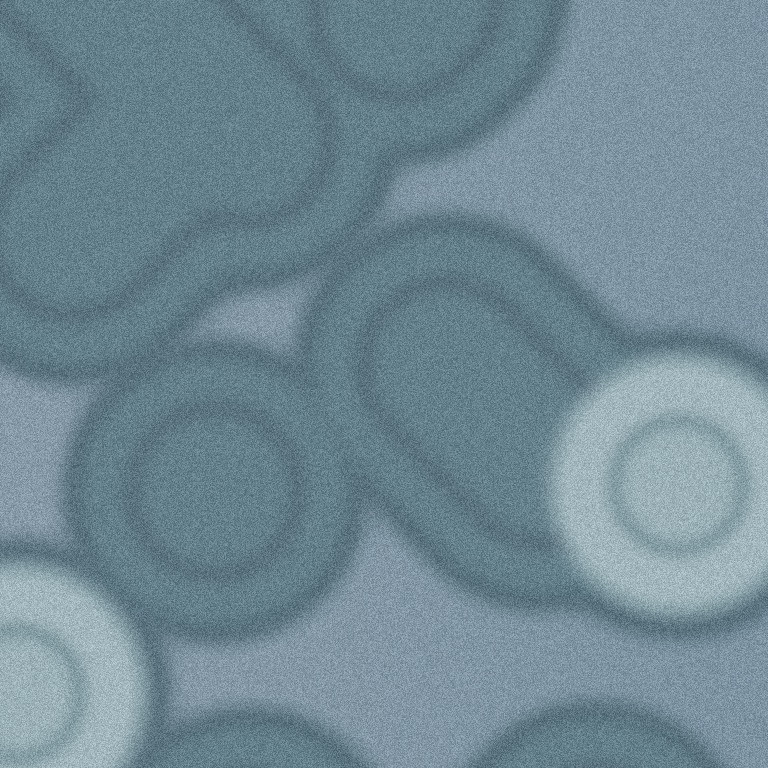
A Shadertoy shader for this background:

```glsl
// Soft teal blobs with dark contour lines on a grey-blue ground, topped by pale discs.
// Capsules on a staggered, jittered grid merge into one distance field, whose level
// sets give the outlines and inner rings; a fine grain covers everything.

float hash(vec2 p) {
    vec3 q = fract(p.xyx * vec3(0.1031, 0.1030, 0.0973));
    q += dot(q, q.yzx + 33.33);
    return fract((q.x + q.y) * q.z);
}

// Evenly spread pseudo-random pair for a grid cell
vec2 cellRandom(vec2 id) {
    return fract(vec2(0.7549, 0.5698) * (id.x + 7.0 * id.y) + 0.5);
}

float capsule(vec2 p, vec2 axis, float radius) {
    float t = clamp(dot(p, axis) / max(dot(axis, axis), 1e-5), 0.0, 1.0);
    return length(p - axis * t) - radius;
}

float smoothMin(float a, float b, float k) {
    float h = max(k - abs(a - b), 0.0) / k;
    return min(a, b) - 0.25 * h * h * k;
}

// Soft line along the level set d = level
float contour(float d, float level, float width) {
    float x = (d - level) / width;
    return exp(-x * x);
}

void mainImage(out vec4 fragColor, in vec2 fragCoord) {
    vec2 uv = fragCoord / iResolution.y;
    float blob = 1.0;
    float disc = 1.0;

    // Gather the shapes; a diagonal pattern of nine kinds sets discs and gaps
    for (int y = -1; y <= 2; y++) {
        for (int x = -1; x <= 2; x++) {
            int kind = (3 * y - x + 20) % 9;
            if (kind == 3 || kind == 7) continue;
            vec2 id = vec2(x, y);
            vec2 rnd = cellRandom(id) - 0.5;
            vec2 center = vec2(0.28, 0.36) + vec2(0.265, 0.48) * id;
            center.y += 0.19 * mod(id.x, 2.0);
            vec2 p = uv - center - vec2(-0.15, 0.06) * rnd;
            if (kind == 0) {
                float d = length(p) - 0.168;
                disc = min(disc, d);
                blob = smoothMin(blob, d - 0.03, 0.03);
            } else {
                vec2 tail = -0.5 * vec2(rnd.x, abs(rnd.x));
                blob = smoothMin(blob, capsule(p, tail, 0.195), 0.03);
            }
        }
    }

    // Ground and blobs
    vec3 ground = mix(vec3(0.530, 0.605, 0.655), vec3(0.490, 0.575, 0.635), uv.x);
    vec3 teal = vec3(0.393, 0.502, 0.543);
    vec3 color = mix(ground, teal, smoothstep(0.026, -0.014, blob));
    color -= vec3(0.045, 0.056, 0.052) * contour(blob, -0.010, 0.017);
    color -= vec3(0.040, 0.053, 0.048) * contour(blob, -0.087, 0.016);

    // Pale discs with an inner ring
    vec3 pale = mix(vec3(0.610, 0.695, 0.722), vec3(0.635, 0.716, 0.742),
                    smoothstep(-0.095, -0.070, disc));
    pale -= vec3(0.105, 0.095, 0.090) * contour(disc, -0.084, 0.014);
    color = mix(color, pale, smoothstep(0.022, -0.026, disc));

    // Fine grain, fixed to the canvas
    vec2 grainCell = floor(uv * 1024.0);
    float grain = hash(grainCell) + hash(grainCell + 617.0) - 1.0;
    color += 0.107 * grain;

    fragColor = vec4(clamp(color, 0.0, 1.0), 1.0);
}
```
